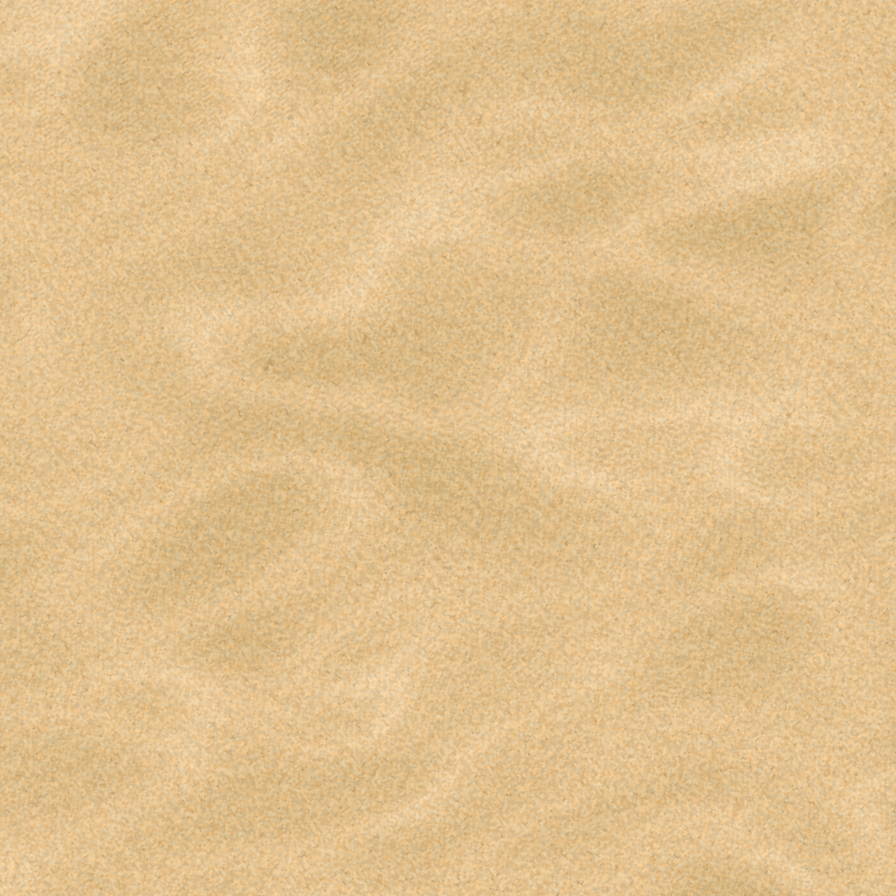
A Shadertoy shader for this texture:

```glsl
// Wind-blown sand: soft dune hollows bounded by pale, slightly rising crests.
// The zero lines of a warped gradient noise form the crests, the areas between
// them the shaded hollows; fine value noise adds the grains.

const vec3 LIT_SAND    = vec3(0.900, 0.769, 0.573);
const vec3 HOLLOW_SAND = vec3(0.850, 0.724, 0.518);
const vec3 CREST_SAND  = vec3(0.932, 0.815, 0.640);
const vec3 WARM_TINT   = vec3(0.040, -0.026, -0.085);

float hash(vec2 p) {
    return fract(sin(dot(p, vec2(127.1, 311.7))) * 43758.5453);
}

// Dot product of a random unit gradient with the offset from its lattice point
float slope(vec2 cell, vec2 offset) {
    float angle = 6.2832 * hash(cell);
    return dot(vec2(cos(angle), sin(angle)), offset);
}

float gradientNoise(vec2 p) {
    vec2 i = floor(p), f = fract(p);
    vec2 u = f * f * f * (f * (f * 6.0 - 15.0) + 10.0);
    vec2 e = vec2(1.0, 0.0);
    float low  = mix(slope(i, f), slope(i + e.xy, f - e.xy), u.x);
    float high = mix(slope(i + e.yx, f - e.yx), slope(i + e.xx, f - e.xx), u.x);
    return mix(low, high, u.y);
}

float valueNoise(vec2 p) {
    vec2 i = floor(p), f = fract(p);
    vec2 u = f * f * (3.0 - 2.0 * f);
    vec2 e = vec2(1.0, 0.0);
    return mix(mix(hash(i), hash(i + e.xy), u.x),
               mix(hash(i + e.yx), hash(i + e.xx), u.x), u.y);
}

vec2 rotate(vec2 p, float angle) {
    float c = cos(angle), s = sin(angle);
    return vec2(c * p.x + s * p.y, c * p.y - s * p.x);
}

// Signed dune field, zero along the crests
float duneField(vec2 uv) {
    vec2 p = rotate(uv, 0.22) * vec2(3.9, 8.2);
    vec2 warp = vec2(gradientNoise(p * 0.6 + 17.3), gradientNoise(p * 0.6 + 41.9));
    p += 0.6 * warp;
    return gradientNoise(p + 5.2) + 0.14 * gradientNoise(p * 2.1 + 63.7);
}

// Crest glow that falls off faster on its sheltered side
float crestGlow(float field) {
    float spread = field > 0.0 ? 0.0035 : 0.0160;
    return exp(-field * field / spread);
}

vec3 duneColor(vec2 uv) {
    float field = duneField(uv);
    float depth = 0.80 + 0.9 * gradientNoise(uv * 4.1 + 29.4);
    float hollow = smoothstep(0.0, 0.42, abs(field)) * clamp(depth, 0.35, 1.1);
    float strength = smoothstep(-0.08, 0.40, gradientNoise(uv * vec2(5.3, 6.7) + 83.1));
    vec3 color = mix(LIT_SAND, HOLLOW_SAND, hollow);
    return mix(color, CREST_SAND, 0.75 * strength * crestGlow(field));
}

// Brightness and tint of the grains, with sparse dark specks
vec3 grainColor(vec2 uv) {
    float fine  = valueNoise(rotate(uv, 0.6) * 390.0) - 0.5;
    float mid   = valueNoise(rotate(uv, -0.4) * 290.0 + 91.0) - 0.5;
    float tint  = valueNoise(rotate(uv, 1.1) * 310.0 + 37.0) - 0.5;
    float speck = smoothstep(0.80, 0.96, valueNoise(rotate(uv, 0.9) * 300.0 + 153.0));
    return vec3(0.105 * fine + 0.045 * mid - 0.075 * speck) + WARM_TINT * tint;
}

void mainImage(out vec4 fragColor, in vec2 fragCoord) {
    vec2 uv = fragCoord / iResolution.y;
    fragColor = vec4(duneColor(uv) + grainColor(uv), 1.0);
}
```
